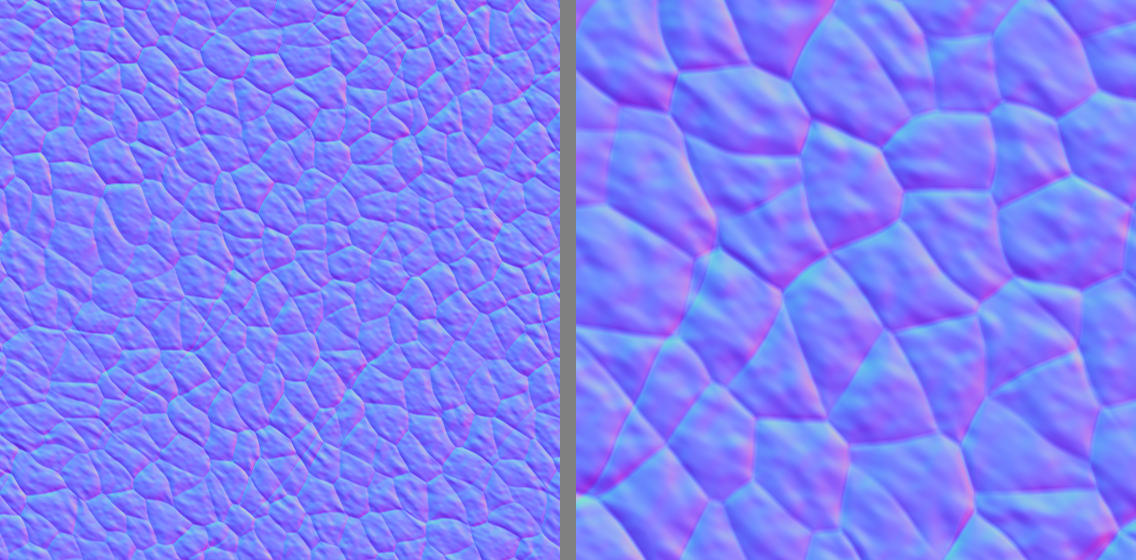
Left: the whole. Right: its middle third, enlarged.
This texture map is drawn by a three.js fragment shader. Its source:

```glsl
// Tangent-space normal map of grained leather: pebbled cells, long creases and fine wrinkles.
varying vec2 vUv;

vec2 hash2(vec2 p) {
  vec3 q = fract(vec3(p.xyx) * vec3(0.1031, 0.1030, 0.0973));
  q += dot(q, q.yzx + 33.33);
  return fract((q.xx + q.yz) * q.zy);
}

float noise(vec2 p) {
  vec2 i = floor(p), f = fract(p);
  f = f * f * f * (f * (f * 6.0 - 15.0) + 10.0);
  return mix(mix(hash2(i).x, hash2(i + vec2(1.0, 0.0)).x, f.x),
             mix(hash2(i + vec2(0.0, 1.0)).x, hash2(i + 1.0).x, f.x), f.y);
}

// Coordinates along and across a direction given in radians
vec2 turn(vec2 p, float angle) {
  float c = cos(angle), s = sin(angle);
  return vec2(c * p.x + s * p.y, c * p.y - s * p.x);
}

vec2 wobble(vec2 p) {
  return vec2(noise(p), noise(p + 41.7)) - 0.5;
}

// Distances to the nearest and second nearest cell centre
vec2 cells(vec2 p) {
  vec2 base = floor(p), nearest = vec2(9.0);
  for (int y = -1; y <= 1; y++) {
    for (int x = -1; x <= 1; x++) {
      vec2 cell = base + vec2(float(x), float(y));
      float d = length(cell + 0.1 + 0.8 * hash2(cell + 70.0) - p);
      nearest = d < nearest.x ? vec2(d, nearest.x) : vec2(nearest.x, min(nearest.y, d));
    }
  }
  return nearest;
}

// Thin groove along the middle contour of stretched noise, fading in and out
float crease(vec2 p, float angle, float seed) {
  vec2 q = turn(p, angle) * vec2(2.5, 7.0) + seed;
  float fade = smoothstep(0.35, 0.7, noise(p * 5.0 + seed * 1.7));
  return fade * exp(-45.0 * abs(noise(q) - 0.5));
}

float leatherHeight(vec2 uv) {
  vec2 p = uv + 0.07 * wobble(uv * 3.0 + 11.0) + 0.016 * wobble(uv * 19.0 + 5.0);

  // Pebbles, slightly longer down to the right
  vec2 d = cells(turn(p, -0.95) * vec2(15.5, 20.0) + 60.0);
  float depth = mix(0.0018, 0.0042, noise(p * 9.0 + 23.0));
  float h = depth * (1.0 - exp(-5.0 * (d.y - d.x))) - 0.004 * d.x * d.x;

  // Long creases in two crossing families
  h -= 0.0028 * crease(p, -0.95, 13.0);
  h -= 0.0024 * crease(p, 0.75, 37.0);

  // Fine wrinkles
  h += 0.0034 * noise(turn(p, -0.75) * vec2(46.0, 82.0) + 90.0);
  h += 0.0011 * noise(turn(uv, -0.45) * vec2(105.0, 150.0) + 190.0);
  return h;
}

void main() {
  // Central differences over a short step keep the relief soft
  vec2 e = vec2(0.0022, 0.0);
  vec2 slope = vec2(leatherHeight(vUv - e.xy) - leatherHeight(vUv + e.xy),
                    leatherHeight(vUv - e.yx) - leatherHeight(vUv + e.yx)) / (2.0 * e.x);
  slope *= vec2(0.82, 1.15);
  slope.x += 0.7 * slope.x * slope.x - 0.012; // faces to the right lean more

  vec3 normal = normalize(vec3(slope, 1.0));
  gl_FragColor = vec4(normal * 0.5 + 0.5, 1.0);
}
```
